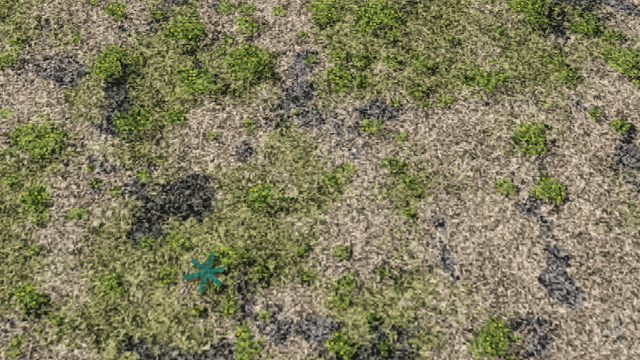
This texture is drawn by a Shadertoy shader. Its source:

```glsl
// Dry meadow seen from above: pale straw, olive weeds, bare soil and green tufts.
// Layered noise and scattered straw segments give a tone, which colour ramps
// turn into straw or leaf; tufts cast short shadows, one teal marker stands inside.

#define GRAIN 0.62          // contrast of the finest speckle
#define STRAW_COVER 0.62    // opacity of single stalks
#define WEED_LEVEL 0.45     // lower means more olive weeds
#define SOIL_LEVEL 0.63     // lower means more bare soil
#define TUFT_CHANCE 0.50    // share of cells holding a tuft
#define FLOWER_CHANCE 0.16  // share of flower cells in bloom
#define PERSPECTIVE 0.30    // shrinking towards the top
#define SHADE_DEPTH 0.24    // darkness of tuft shadows
#define MARKER_POS vec2(0.574, 0.243)
#define MARKER_COLOR vec3(0.20, 0.48, 0.41)

float hash(vec2 p) {
    vec3 q = fract(p.xyx * 0.1031);
    q += dot(q, q.yzx + 33.33);
    return fract((q.x + q.y) * q.z);
}

vec2 hash2(vec2 p) { return vec2(hash(p), hash(p + 71.7)); }

float noise(vec2 p) {
    vec2 i = floor(p), f = fract(p);
    f = f * f * (3.0 - 2.0 * f);
    return mix(mix(hash(i), hash(i + vec2(1, 0)), f.x),
               mix(hash(i + vec2(0, 1)), hash(i + vec2(1, 1)), f.x), f.y);
}

float fbm(vec2 p) {
    float sum = 0.0, amp = 0.533;
    for (int i = 0; i < 4; i++) {
        sum += amp * noise(p);
        p = mat2(1.6, 1.2, -1.2, 1.6) * p + 17.3;
        amp *= 0.5;
    }
    return sum;
}

float segment(vec2 p, vec2 a, vec2 b) {
    vec2 d = b - a;
    return length(p - a - d * clamp(dot(p - a, d) / dot(d, d), 0.0, 1.0));
}

// Lays one randomly turned stalk per cell over the tone
float stalks(vec2 p, float cells, float tone) {
    float edge = cells / iResolution.y;
    p *= cells;
    for (int k = 0; k < 9; k++) {
        vec2 id = floor(p) + vec2(k % 3, k / 3) - 1.0;
        vec2 c = id + hash2(id + 3.1);
        float turn = 6.2832 * hash(id + 9.4), shine = hash(id + 27.8);
        vec2 arm = vec2(cos(turn), sin(turn)) * mix(0.25, 0.65, hash(id + 13.6));
        float cover = 1.0 - smoothstep(0.02, 0.09 + edge, segment(p, c - arm, c + arm));
        tone = mix(tone, mix(0.25, 0.98, shine), cover * STRAW_COVER);
    }
    return tone;
}

// Ragged round plants: x is foliage, y is the shadow at the lower right
vec2 tufts(vec2 p, float cells, float chance) {
    vec2 result = vec2(0);
    float ragged = (fbm(p * 28.0) - 0.5) * 1.5 + (noise(p * 110.0) - 0.5) * 0.5;
    p *= cells;
    for (int k = 0; k < 9; k++) {
        vec2 id = floor(p) + vec2(k % 3, k / 3) - 1.0;
        vec2 q = p - id - 0.15 - 0.7 * hash2(id + cells);
        float radius = mix(0.16, 0.42, hash(id + 41.2));
        float present = step(hash(id + 5.5), chance);
        float body = length(q * vec2(1.0, 1.1)) / radius + ragged;
        float shadow = length(q - radius * vec2(0.5, -0.45)) / radius + ragged;
        result = max(result, present * (1.0 - smoothstep(0.55, 1.05, vec2(body, shadow))));
    }
    return result;
}

vec3 ramp(vec3 deep, vec3 middle, vec3 pale, float t) {
    return t < 0.5 ? mix(deep, middle, 2.0 * t) : mix(middle, pale, 2.0 * t - 1.0);
}

// Six flat arms around a short post
float marker(vec2 q) {
    float d = segment(q, vec2(0), vec2(0.004, 0.025)) - 0.003;
    for (int i = 0; i < 6; i++) {
        float turn = 0.25 + 1.0472 * float(i);
        vec2 tip = vec2(cos(turn), 0.85 * sin(turn)) * mix(0.042, 0.062, hash(vec2(i, 8)));
        d = min(d, segment(q, vec2(0), tip));
    }
    return 1.0 - smoothstep(0.0045, 0.0045 + 1.5 / iResolution.y, d);
}

void mainImage(out vec4 fragColor, in vec2 fragCoord) {
    vec2 uv = fragCoord / iResolution.y;
    vec2 p = (uv - vec2(0.89, 0.0)) * (1.0 + PERSPECTIVE * uv.y) + 7.0;

    // Ground cover, sparse at the lower right and fuller along the middle
    float bare = smoothstep(1.08, 1.3, uv.x) * smoothstep(0.65, 0.45, uv.y);
    float band = exp(-12.0 * (uv.x - 0.92) * (uv.x - 0.92));
    float speckle = noise(p * 95.0 + 31.0) - 0.5;
    float growth = fbm(p * 4.5) + 0.07 * band - 0.22 * bare + 0.22 * speckle;
    float weeds = smoothstep(WEED_LEVEL, WEED_LEVEL + 0.22, growth);
    float soil = smoothstep(SOIL_LEVEL, SOIL_LEVEL + 0.1, fbm(p * 6.5 + 53.0) + 0.12 * speckle);
    float chance = TUFT_CHANCE * (1.0 - 0.85 * bare) + 0.2 * band;
    vec2 big = tufts(p, 4.2, chance), small = tufts(p + 19.0, 10.0, chance * 0.6);
    vec2 plant = max(big, small * 0.8);

    // Tone from broad patches down to single stalks
    float fine = noise(p * 150.0) - 0.5;
    float tone = 0.53 + 0.4 * (fbm(p * 11.0 + 5.0) - 0.5) + 0.35 * (noise(p * 62.0) - 0.5);
    tone = stalks(p, 62.0, stalks(p + 3.7, 38.0, tone)) + GRAIN * fine;
    tone -= 0.07 * weeds + 0.24 * soil * (1.0 - plant.x);
    tone -= SHADE_DEPTH * plant.y * (1.0 - 0.8 * plant.x) + 0.05 * plant.x;
    tone = clamp(tone, 0.0, 1.0);

    // Colour by cover
    vec3 straw = ramp(vec3(0.14, 0.13, 0.11), vec3(0.59, 0.53, 0.45), vec3(0.92, 0.87, 0.79), tone);
    vec3 olive = ramp(vec3(0.10, 0.12, 0.07), vec3(0.50, 0.50, 0.31), vec3(0.82, 0.80, 0.58), tone);
    vec3 leaf = ramp(vec3(0.08, 0.13, 0.04), vec3(0.43, 0.51, 0.20), vec3(0.72, 0.77, 0.42), tone);
    vec3 color = mix(straw, olive, weeds);
    color = mix(color, dot(color, vec3(0.33)) * vec3(1.0, 1.0, 1.02), 0.7 * soil);
    color = mix(color, leaf, 0.85 * plant.x);

    // Yellow flowers on the tufts
    vec2 cell = floor(p * 75.0);
    float bloom = step(hash(cell + 2.2), FLOWER_CHANCE) * plant.x;
    float petal = 1.0 - smoothstep(0.2, 0.5, length(fract(p * 75.0) - 0.5));
    color = mix(color, vec3(0.78, 0.75, 0.24), 0.8 * bloom * petal);

    // Marker with its shadow
    vec2 q = uv - MARKER_POS;
    color *= 1.0 - 0.45 * marker(q - vec2(0.010, -0.009));
    color = mix(color, MARKER_COLOR * (0.9 + 0.5 * fine), marker(q));
    fragColor = vec4(color, 1.0);
}
```
